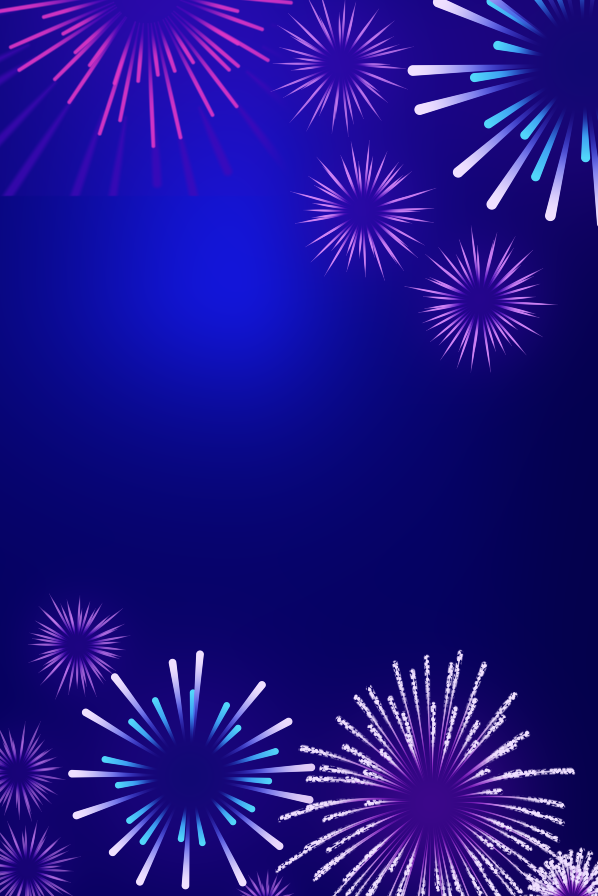
A Shadertoy shader for this background:

```glsl
// Firework bursts in violet, pink and cyan on a deep blue night glow.
// Each burst repeats one tapered streak around a circle by polar sectors;
// the large shell bends its trails and breaks the tips with cellular noise.

const float TAU = 6.2831853;
const vec3 NIGHT = vec3(0.015, 0.0, 0.34);
const vec3 BLUE = vec3(0.07, 0.085, 0.85);
const vec3 VIOLET = vec3(0.27, 0.03, 0.72);
const vec3 LILAC = vec3(0.82, 0.52, 0.96);
const vec3 PINK = vec3(0.90, 0.22, 0.78);
const vec3 CYAN = vec3(0.32, 0.84, 0.98);
const vec3 PALE = vec3(0.94, 0.88, 1.0);

float hash(float n) { return fract(sin(n * 12.9898) * 43758.55); }

vec2 hash2(vec2 p) {
    return fract(sin(vec2(dot(p, vec2(127.1, 311.7)), dot(p, vec2(269.5, 183.3)))) * 43758.55);
}

// Distance to the nearest scattered point, in cell units.
float cellular(vec2 p) {
    vec2 cell = floor(p);
    float nearest = 2.0;
    for (int y = -1; y <= 1; y++)
        for (int x = -1; x <= 1; x++) {
            vec2 c = cell + vec2(x, y);
            nearest = min(nearest, length(c + hash2(c) - p));
        }
    return nearest;
}

float halo(vec2 q, float radius) { return exp(-dot(q, q) / (radius * radius)); }

// Streaks around the origin: x = coverage, y = position from root to tip.
// span = inner and outer radius; spindle 0 = broad tip, 1 = pointed ends.
vec2 streaks(vec2 q, float count, float phase, vec2 span, float vary,
             float width, float spindle, float soft, float seed) {
    float sector = TAU / count;
    float angle = atan(q.y, q.x) - phase;
    float index = floor(angle / sector + 0.5);
    float id = mod(index, count) + seed;
    float offset = angle - index * sector - (hash(id) - 0.5) * 0.45 * sector;
    vec2 local = length(q) * vec2(cos(offset), sin(offset));
    float reach = span.y * (1.0 - vary * hash(id + 37.0));
    float t = clamp((local.x - span.x) / (reach - span.x), 0.0, 1.0);
    float d = length(local - vec2(mix(span.x, reach, t), 0.0));
    float w = width * mix(mix(0.2, 1.0, t), sin(t * TAU * 0.5), spindle);
    float edge = soft + 0.6 / iResolution.x;
    return vec2(1.0 - smoothstep(w - edge, w + edge, d), t);
}

// Small burst of fine needles in two layers.
vec3 needles(vec3 col, vec2 q, float radius, float strength, float seed) {
    col = mix(col, VIOLET, 0.45 * strength * halo(q, radius * 0.8));
    for (float i = 0.0; i < 2.0; i++) {
        vec2 s = streaks(q, 23.0 - 4.0 * i, seed + i, radius * vec2(0.14, 1.02 - 0.2 * i),
                         0.25, 0.0019, 0.9, 0.0, seed * 17.0 + i * 53.0);
        vec3 tint = mix(VIOLET, LILAC, smoothstep(0.1, 0.6, s.y));
        float fade = smoothstep(0.0, 0.3, s.y) * (1.0 - 0.6 * smoothstep(0.75, 1.0, s.y));
        col = mix(col, tint, s.x * strength * fade);
    }
    return col;
}

// Bold burst: pale long rays with short cyan rays between them.
vec3 boldRays(vec3 col, vec2 q, float radius, float count, float phase, float seed) {
    col = mix(col, VIOLET, 0.42 * halo(q, radius * 0.95));
    col = mix(col, BLUE * 0.5, 0.65 * halo(q, radius * 0.4));
    float width = radius * 0.031;
    vec2 inner = streaks(q, count, phase + 0.5 * TAU / count, radius * vec2(0.2, 0.72),
                         0.3, width * 0.85, 0.0, 0.0, seed + 40.0);
    vec2 outer = streaks(q, count, phase, radius * vec2(0.22, 1.0), 0.13, width, 0.0, 0.0, seed);
    col = mix(col, mix(vec3(0.1, 0.25, 0.9), CYAN, inner.y), inner.x * smoothstep(0.1, 0.7, inner.y));
    vec3 tint = mix(vec3(0.28, 0.32, 0.9), PALE, smoothstep(0.3, 1.0, outer.y));
    return mix(col, tint, outer.x * smoothstep(0.05, 0.6, outer.y));
}

// Large shell with drooping trails and glittering tips.
vec3 glitterShell(vec3 col, vec2 q, float radius) {
    col = mix(col, vec3(0.34, 0.04, 0.64), 0.65 * halo(q, radius * 0.62));
    float beads = 1.0 - smoothstep(0.3, 0.7, cellular(q * 170.0));
    vec2 bent = q * vec2(1.08, 1.0) + vec2(0.0, 1.1 * q.x * q.x);
    for (float i = 0.0; i < 4.0; i++) {
        vec2 span = radius * vec2(0.14, 1.14 - 0.18 * i);
        float count = 27.0 - 3.0 * i;
        vec2 core = streaks(bent, count, i * 1.7, span, 0.22, 0.0019, 0.3, 0.0, i * 61.0);
        vec2 tip = streaks(bent, count, i * 1.7, span, 0.22, 0.0048, 0.0, 0.001, i * 61.0);
        vec3 tint = mix(vec3(0.58, 0.14, 0.8), PALE, smoothstep(0.2, 0.8, core.y));
        col = mix(col, tint, core.x * smoothstep(0.0, 0.45, core.y) * 0.85);
        col = mix(col, PALE, tip.x * beads * smoothstep(0.5, 0.85, tip.y));
    }
    return col;
}

void mainImage(out vec4 fragColor, in vec2 fragCoord) {
    vec2 p = fragCoord / iResolution.x;
    p.y *= 1.5 * iResolution.x / iResolution.y;

    // Night sky: a blue glow with a long falloff, stretched to the top and left
    vec2 g = p - vec2(0.39, 1.03);
    g *= vec2(g.x > 0.0 ? 1.15 : 0.78, g.y > 0.0 ? 0.42 : 1.0);
    vec3 col = mix(NIGHT, BLUE, pow(1.0 + dot(g, g) / 0.09, -1.5));
    col *= 1.0 - 0.16 * smoothstep(0.7, 1.0, p.x);
    col = mix(col, VIOLET, 0.2 * halo(p - vec2(0.60, 1.42), 0.27));

    // Faint wide streaks behind the pink burst, ending at a straight line
    vec2 pinkPos = p - vec2(0.245, 1.52);
    float band = smoothstep(1.170, 1.174, p.y) * (1.0 - smoothstep(0.42, 0.49, p.x));
    vec2 ghost = streaks(pinkPos, 31.0, 0.1, vec2(0.22, 0.46), 0.3, 0.009, 0.2, 0.004, 9.0);
    col = mix(col, VIOLET, band * (0.10 + 0.6 * ghost.x));

    // Pink burst at the top left
    col = mix(col, VIOLET, 0.45 * halo(pinkPos, 0.22));
    for (float i = 0.0; i < 2.0; i++) {
        vec2 s = streaks(pinkPos, 31.0 - 4.0 * i, 0.1 + i, vec2(0.06, 0.265 - 0.07 * i),
                         0.25, 0.0044, 0.3, 0.001, 5.0 + i * 70.0);
        col = mix(col, mix(VIOLET, PINK, smoothstep(0.1, 0.75, s.y)), s.x * 0.88);
    }

    // Fine bursts along the upper right and the lower left
    col = needles(col, p - vec2(0.570, 1.393), 0.128, 0.85, 1.0);
    col = needles(col, p - vec2(0.607, 1.146), 0.128, 1.0, 2.0);
    col = needles(col, p - vec2(0.803, 0.996), 0.128, 1.0, 3.0);
    col = needles(col, p - vec2(0.129, 0.420), 0.098, 0.75, 4.0);
    col = needles(col, p - vec2(0.030, 0.207), 0.092, 0.6, 5.0);
    col = needles(col, p - vec2(0.045, 0.045), 0.094, 0.6, 6.0);
    col = needles(col, p - vec2(0.445, -0.015), 0.060, 0.6, 7.0);

    // Bold bursts and the glittering shell
    col = boldRays(col, p - vec2(0.977, 1.393), 0.288, 18.0, 0.0, 11.0);
    col = boldRays(col, p - vec2(0.318, 0.201), 0.208, 15.0, 0.14, 23.0);
    col = glitterShell(col, p - vec2(0.722, 0.155), 0.25);
    col = glitterShell(col, p - vec2(0.957, -0.01), 0.085);

    fragColor = vec4(col, 1.0);
}
```
